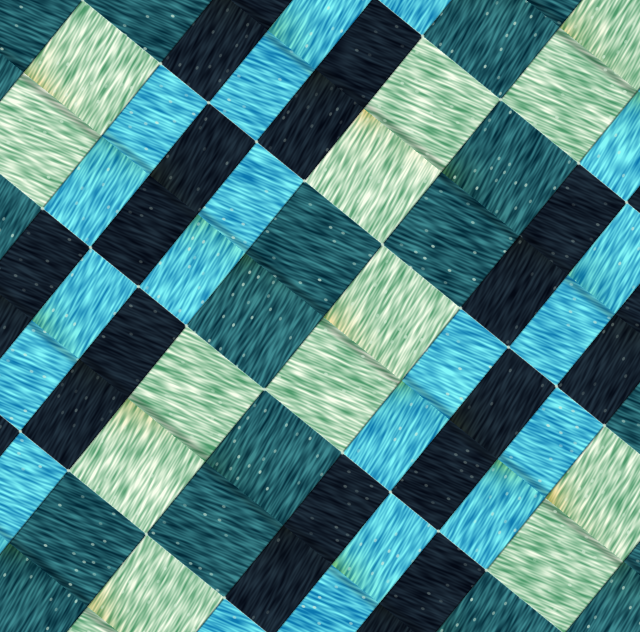
A Shadertoy shader for this pattern:

```glsl
// Slanted checker of wide and narrow woven patches, each split into two grain directions.

// Layout, in canvas widths
const vec2  ANCHOR = vec2(0.5977, 0.6055); // a lattice corner
const float TILT   = 0.684;                // slope of the rows, radians
const float WIDE   = 0.1573;
const float NARROW = 0.0967;
const float ROW    = 0.2920;
const float GROUP  = 2.0 * WIDE + 3.0 * NARROW;

// Grain and wear
const float STEEP_GRAIN   = 1.05;
const float SHALLOW_GRAIN = -0.40;
const vec2  FINE_FREQ     = vec2(32.0, 270.0); // along, across
const vec2  BROAD_FREQ    = vec2(9.0, 110.0);
const float SPECK_FREQ    = 48.0;
const float SPECK_CHANCE  = 0.30;
const float SEAM          = 0.0013;

// Thread colours: low and high tone of each cloth
const vec3 INK_LO   = vec3(0.035, 0.065, 0.11);
const vec3 INK_HI   = vec3(0.12, 0.18, 0.23);
const vec3 TEAL_LO  = vec3(0.05, 0.23, 0.28);
const vec3 TEAL_HI  = vec3(0.22, 0.50, 0.53);
const vec3 CYAN_LO  = vec3(0.13, 0.56, 0.74);
const vec3 CYAN_HI  = vec3(0.46, 0.92, 0.95);
const vec3 STRAW_LO = vec3(0.42, 0.67, 0.51);
const vec3 STRAW_HI = vec3(0.91, 0.97, 0.88);
const vec3 PALE     = vec3(0.86, 0.94, 0.86);
const vec3 STAIN    = vec3(0.98, 0.82, 0.55);

vec2 hash2(vec2 p) {
    vec3 q = fract(p.xyx * vec3(0.1031, 0.1030, 0.0973));
    q += dot(q, q.yzx + 33.33);
    return fract((q.xx + q.yz) * q.zy);
}

float gradientAt(vec2 cell, vec2 offset) {
    float a = 6.2832 * hash2(cell).x;
    return dot(vec2(cos(a), sin(a)), offset);
}

float gradientNoise(vec2 p) {
    vec2 i = floor(p), f = p - i;
    vec2 s = f * f * f * (f * (f * 6.0 - 15.0) + 10.0);
    vec2 e = vec2(1, 0);
    return mix(mix(gradientAt(i, f), gradientAt(i + e, f - e), s.x),
               mix(gradientAt(i + e.yx, f - e.yx), gradientAt(i + 1.0, f - 1.0), s.x), s.y);
}

// Scattered short flecks lying along the grain
float flecks(vec2 g) {
    vec2 q = g * SPECK_FREQ, cell = floor(q);
    vec2 rnd = hash2(cell + 7.0);
    vec2 d = fract(q) - mix(vec2(0.25), vec2(0.75), hash2(cell + 91.0));
    float r = length(d * vec2(0.7, 1.0));
    return step(rnd.x, SPECK_CHANCE) * (1.0 - smoothstep(0.06, 0.14, r)) * (0.4 + 0.6 * rnd.y);
}

vec3 cloth(vec2 p) {
    // Rotate into rows and columns
    vec2 d = p - ANCHOR;
    float c = cos(TILT), s = sin(TILT);
    float u = c * d.x - s * d.y + WIDE;
    float v = s * d.x + c * d.y;

    // Two wide columns, then three narrow ones; every third pair is swapped
    float group = floor(u / GROUP), row = floor(v / ROW);
    float x = u - group * GROUP, y = v - row * ROW;
    bool wide = x < 2.0 * WIDE;
    float width = wide ? WIDE : NARROW;
    float start = wide ? 0.0 : 2.0 * WIDE;
    float slot = floor((x - start) / width);
    x -= start + slot * width;
    float column = wide ? slot : slot + 2.0;
    if (wide && mod(group, 3.0) == 1.0) column = 1.0 - column;
    bool lit = mod(column + row + (wide ? 0.0 : 1.0), 2.0) < 0.5;

    // Half patches with crossing grain
    bool upper = y > 0.5 * ROW;
    bool steep = (mod(column, 2.0) > 0.5) == upper;
    float angle = steep ? STEEP_GRAIN : SHALLOW_GRAIN;
    vec2 dir = vec2(cos(angle), sin(angle));
    vec2 id = vec2(group * 5.0 + column, row * 2.0 + (upper ? 1.0 : 0.0)) + 40.0;
    vec2 rnd = hash2(id);
    vec2 g = vec2(dot(p, dir), dot(p, vec2(-dir.y, dir.x))) + 2.0 + 3.0 * rnd;

    // Thread tone
    float mottle = gradientNoise(p * 16.0 + 20.0);
    float tone = 0.5 + 1.15 * gradientNoise(g * FINE_FREQ)
               + 0.55 * gradientNoise(g * BROAD_FREQ)
               + 0.3 * mottle + 0.12 * (rnd.x - 0.5) + (steep ? 0.04 : -0.04);
    vec3 lo = wide ? (lit ? STRAW_LO : TEAL_LO) : (lit ? CYAN_LO : INK_LO);
    vec3 hi = wide ? (lit ? STRAW_HI : TEAL_HI) : (lit ? CYAN_HI : INK_HI);
    vec3 col = mix(lo, hi, clamp(tone, -0.25, 1.15));

    // Shaded fold on shallow halves, warm stain on steep ones
    float fold = abs(y - 0.5 * ROW);
    if (steep) {
        float stain = exp(-fold / 0.028 - x / 0.05) * (0.9 + mottle);
        col *= mix(vec3(1), STAIN, clamp(stain, 0.0, 1.0));
    } else {
        col *= 1.0 - 0.25 * exp(-pow((fold - 0.006) / 0.006, 2.0));
    }
    col = mix(col, PALE, flecks(g) * (wide || lit ? 0.7 : 0.3));

    // Seams: dark along columns, pale along rows, bright at corners
    float du = min(x, width - x), dv = min(y, ROW - y);
    col *= 1.0 - 0.4 * (1.0 - smoothstep(0.0, 2.0 * SEAM, du));
    col = mix(col, PALE, 0.4 * (1.0 - smoothstep(0.3 * SEAM, SEAM, dv)));
    return mix(col, PALE, 0.8 * (1.0 - smoothstep(SEAM, 3.0 * SEAM, length(vec2(du, dv)))));
}

void mainImage(out vec4 fragColor, in vec2 fragCoord) {
    // Four samples smooth the patch edges
    vec3 sum = vec3(0);
    for (int i = 0; i < 4; i++) {
        vec2 jitter = vec2(i & 1, i >> 1) * 0.5 - 0.25;
        sum += cloth((fragCoord + jitter) / iResolution.x);
    }
    fragColor = vec4(clamp(sum * 0.25, 0.0, 1.0), 1.0);
}
```
